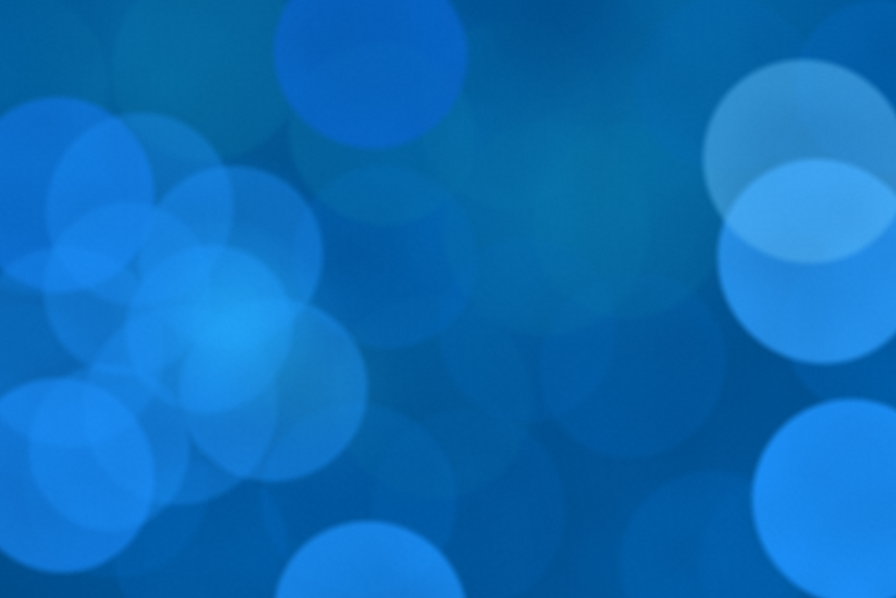
Reproduce this background procedurally as a Shadertoy shader.

```glsl
// Soft blue bokeh: translucent out-of-focus light discs over a deep blue haze.
#define DEEP_BLUE   vec3(0.00, 0.295, 0.54)
#define MID_BLUE    vec3(0.00, 0.365, 0.65)
#define FAINT_BLUE  vec3(0.01, 0.405, 0.75)
#define TEAL        vec3(0.03, 0.455, 0.66)
#define ROYAL_BLUE  vec3(0.03, 0.39, 0.79)
#define BRIGHT_BLUE vec3(0.11, 0.56, 0.97)
#define PALE_BLUE   vec3(0.36, 0.73, 0.97)
#define CYAN_GLOW   vec3(0.14, 0.67, 0.97)
#define DISC_RADIUS 0.16
#define EDGE_BLUR   0.009
#define GRAIN       0.010
#define GOLDEN_ANGLE 2.39996

float hash(vec2 p) {
    return fract(sin(dot(p, vec2(127.1, 311.7))) * 43758.5453);
}

float valueNoise(vec2 p) {
    vec2 cell = floor(p), f = fract(p);
    f = f * f * (3.0 - 2.0 * f);
    return mix(mix(hash(cell), hash(cell + vec2(1, 0)), f.x),
               mix(hash(cell + vec2(0, 1)), hash(cell + vec2(1, 1)), f.x), f.y);
}

// Coverage of one lens disc: slightly out of round, a little denser at the rim.
float disc(vec2 p, vec2 centre, float radius, float blur) {
    vec2 d = p - centre;
    float angle = atan(d.y, d.x);
    float r = length(d) * (1.0 + 0.018 * sin(2.0 * angle + centre.x * 9.0));
    float rim = 0.88 + 0.12 * smoothstep(0.3, 1.0, r / radius);
    return rim * (1.0 - smoothstep(radius - blur, radius + blur, r));
}

float glow(vec2 p, vec2 centre, float size) {
    vec2 d = (p - centre) / size;
    return exp(-dot(d, d));
}

void mainImage(out vec4 fragColor, in vec2 fragCoord) {
    vec2 p = fragCoord / iResolution.y;
    p.x *= 1.5 * iResolution.y / iResolution.x;

    // Hazy backdrop with teal light near the top
    vec3 col = mix(DEEP_BLUE, MID_BLUE, valueNoise(p * 2.6 + 3.0));
    float tealLight = 0.6 * glow(p, vec2(0.30, 0.90), 0.22)
                    + 0.6 * glow(p, vec2(0.98, 0.66), 0.22)
                    + 0.5 * glow(p, vec2(1.15, 0.92), 0.24);
    col = mix(col, TEAL, min(tealLight, 0.8));

    // Faint discs on a jittered grid
    for (int i = 0; i < 24; i++) {
        vec2 cell = vec2(i % 6, i / 6);
        vec2 jitter = vec2(hash(cell + 1.3), hash(cell + 7.9)) - 0.5;
        vec2 centre = (cell + 0.5 + 0.8 * jitter) * 0.25;
        float pick = hash(cell + 4.7);
        vec3 tint = mix(FAINT_BLUE, TEAL, step(0.9 - 0.6 * centre.y, pick));
        float alpha = mix(0.14, 0.42, hash(cell + 12.1));
        float radius = DISC_RADIUS * mix(0.85, 1.1, pick);
        col = mix(col, tint, alpha * disc(p, centre, radius, EDGE_BLUR));
    }

    // Darker gap between the light groups
    col = mix(col, DEEP_BLUE, 0.65 * glow(p, vec2(0.93, 0.98), 0.16));

    // Denser discs along an arc from top centre, round the left, to the bottom
    for (int i = 0; i < 4; i++) {
        float t = float(i) / 3.0;
        float angle = 1.5708 + 3.1416 * t;
        vec2 centre = vec2(0.62, 0.44) + vec2(0.60, 0.47) * vec2(cos(angle), sin(angle));
        vec3 tint = mix(ROYAL_BLUE, BRIGHT_BLUE, t);
        col = mix(col, tint, 0.78 * disc(p, centre, DISC_RADIUS, EDGE_BLUR));
    }

    // Overlapping cluster at the left, spread as a sunflower spiral
    for (int i = 0; i < 8; i++) {
        float n = float(i);
        float angle = n * GOLDEN_ANGLE;
        vec2 offset = sqrt((n + 0.5) / 8.0) * vec2(cos(angle), sin(angle));
        vec2 centre = vec2(0.29, 0.45) + vec2(0.24, 0.23) * offset;
        float radius = DISC_RADIUS * mix(0.84, 1.04, hash(vec2(n, 2.0)));
        float alpha = mix(0.34, 0.50, hash(vec2(n, 5.0)));
        col = mix(col, BRIGHT_BLUE, alpha * disc(p, centre, radius, EDGE_BLUR));
    }
    col = mix(col, CYAN_GLOW, 0.65 * glow(p, vec2(0.39, 0.46), 0.11));
    col = mix(col, TEAL + 0.08, 0.40 * glow(p, vec2(0.52, 0.36), 0.10));

    // Bright column at the right, paler and more see-through upwards
    for (int i = 0; i < 3; i++) {
        float t = sqrt(float(i) / 2.0);
        vec2 centre = vec2(1.43 - 0.08 * t, 0.16 + 0.57 * t);
        vec3 tint = mix(BRIGHT_BLUE, PALE_BLUE, t * t * t * t);
        float alpha = 0.92 - 0.42 * t * t * t * t;
        col = mix(col, tint, alpha * disc(p, centre, DISC_RADIUS * 1.07, EDGE_BLUR));
    }

    // Slow mottling and fine grain
    col *= 0.98 + 0.04 * valueNoise(p * 14.0);
    col += GRAIN * (valueNoise(p * 240.0) - 0.5);
    fragColor = vec4(clamp(col, 0.0, 1.0), 1.0);
}
```
